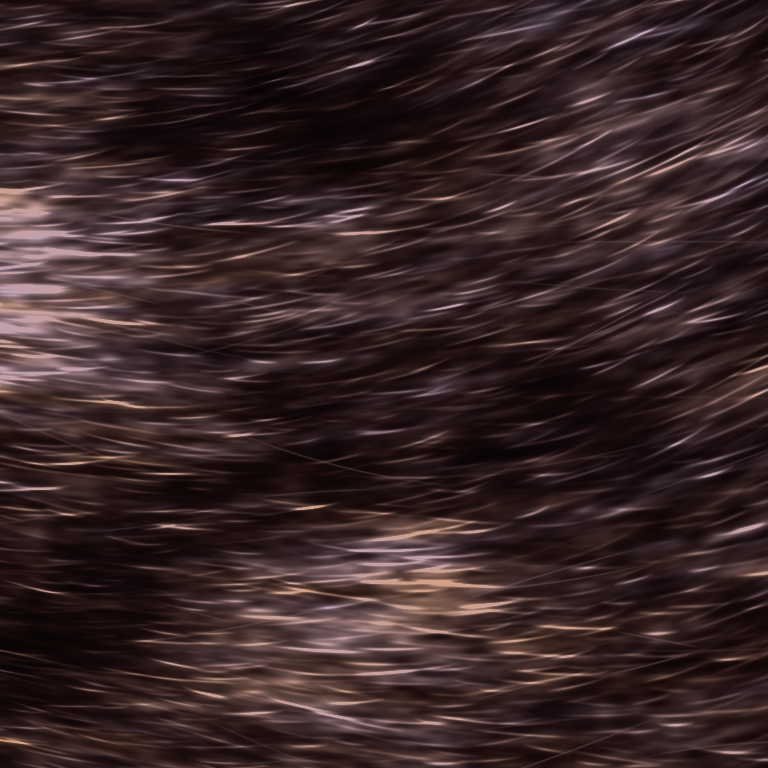
Give the GLSL for this texture, as a WebGL 1 fragment shader.

```glsl
precision highp float;
// Soft dark fur: brushed strands over broad lit tufts and shadowed hollows.
// Strand noise and short strokes follow a bent flow; exposure is summed in
// log space, turned into a plum-brown ramp, then crossed by long loose hairs.

uniform vec2 u_resolution;

#define MID_RED 0.178
#define CONTRAST 0.64
#define STROKE_GAIN 2.1
#define STROKE_WIDTH 0.0018
#define HAIR_COUNT 38
#define HAIR_WIDTH 0.0013
#define HAIR_OPACITY 0.55
#define HAIR_COLOR vec3(0.47, 0.36, 0.37)

float hash(vec2 p) {
  vec3 q = fract(vec3(p.xyx) * 0.1031);
  q += dot(q, q.yzx + 33.33);
  return fract((q.x + q.y) * q.z);
}

float noise(vec2 p) {
  vec2 i = floor(p), f = fract(p);
  f = f * f * (3.0 - 2.0 * f);
  float low = mix(hash(i), hash(i + vec2(1.0, 0.0)), f.x);
  float high = mix(hash(i + vec2(0.0, 1.0)), hash(i + 1.0), f.x);
  return mix(low, high, f.y);
}

// Slope of the fur, and the matching coordinates in which strands lie flat.
float flowSlope(vec2 p) {
  return 0.28 * p.y + 0.35 * p.x - 0.22;
}

vec2 combed(vec2 p) {
  float rise = p.x * (0.28 * p.y - 0.22) + 0.175 * p.x * p.x;
  float wave = 0.03 * noise(p * vec2(3.0, 4.0) + 20.0);
  return vec2(p.x, p.y - rise - wave);
}

float glow(vec2 p, vec2 center, vec2 radius) {
  vec2 d = (p - center) / radius;
  return exp(-dot(d, d));
}

// Broad light: raised tufts are positive, hollows negative.
float tuftLight(vec2 p) {
  vec2 w = p + 0.10 * (vec2(noise(p * 6.0 + 3.0), noise(p * 7.0 + 41.0)) - 0.5);
  float light = 2.0 * glow(w, vec2(0.06, 0.62), vec2(0.20, 0.17));
  light += 1.6 * glow(w, vec2(0.46, 0.20), vec2(0.21, 0.10));
  light += 0.6 * glow(w, vec2(0.75, 0.78), vec2(0.28, 0.14));
  light -= 1.8 * glow(w, vec2(0.40, 0.88), vec2(0.20, 0.10));
  light -= 1.6 * glow(w, vec2(0.78, 0.42), vec2(0.24, 0.09));
  light -= 1.3 * glow(w, vec2(0.08, 0.20), vec2(0.16, 0.09));
  return light + 1.1 * (noise(p * vec2(5.0, 11.0) + 7.0) - 0.5);
}

// Fine streaks stretched along the flow.
float streaks(vec2 q) {
  float s = 1.3 * (noise(q * vec2(9.0, 65.0)) - 0.5);
  s += 1.5 * (noise(q * vec2(21.0, 120.0) + 31.0) - 0.5);
  return s + 0.9 * (noise(q * vec2(42.0, 190.0) + 67.0) - 0.5);
}

// One tapered, tilted stroke per jittered cell.
float strokes(vec2 q, vec2 cell, float seed, float pixel) {
  vec2 g = q / cell;
  float width = max(STROKE_WIDTH, 0.7 * pixel);
  float sum = 0.0;
  for (int j = -1; j <= 1; j++) {
    for (int i = -1; i <= 1; i++) {
      vec2 id = floor(g) + vec2(float(i), float(j));
      vec2 key = id + seed;
      vec2 jitter = vec2(hash(key), hash(key + 17.3)) - 0.5;
      vec2 d = (g - id - 0.5 - 0.8 * jitter) * cell;
      float reach = cell.x * (0.4 + 0.5 * hash(key + 51.7));
      float along = d.x / reach;
      float tilt = 0.3 * (hash(key + 83.1) - 0.5);
      float across = (d.y - tilt * d.x - 0.0015 * along * along) / width;
      float shine = hash(key + 119.9);
      sum += shine * shine * exp(-across * across) * max(1.0 - along * along, 0.0);
    }
  }
  return sum;
}

// Long, gently curved hairs lying loose over the coat.
float looseHairs(vec2 p, float pixel) {
  float cover = 0.0;
  float width = max(HAIR_WIDTH, 0.6 * pixel);
  for (int i = 0; i < HAIR_COUNT; i++) {
    vec2 key = vec2(float(i) * 3.7 + 5.0, 11.0);
    vec2 center = vec2(hash(key), hash(key + 23.0));
    float reach = mix(0.06, 0.20, hash(key + 47.0));
    float slope = flowSlope(center) + 0.7 * (hash(key + 71.0) - 0.5);
    float bend = 1.2 * (hash(key + 97.0) - 0.5);
    vec2 d = p - center;
    float lean = slope + 2.0 * bend * d.x;
    float across = (d.y - slope * d.x - bend * d.x * d.x) / sqrt(1.0 + lean * lean);
    float taper = 1.0 - smoothstep(0.35, 1.0, abs(d.x) / reach);
    float line = exp(-across * across / (width * width));
    cover = max(cover, line * taper * mix(0.35, 1.0, hash(key + 131.0)));
  }
  return cover;
}

vec3 furRamp(float red) {
  vec2 greenBlue = red * vec2(0.86, 0.84) - vec2(0.042, 0.033);
  return vec3(red, max(greenBlue, red * vec2(0.42, 0.50)));
}

void main() {
  vec2 p = gl_FragCoord.xy / u_resolution.y;
  float pixel = 1.0 / u_resolution.y;
  vec2 q = combed(p);
  float light = tuftLight(p);

  float strand = strokes(q, vec2(0.060, 0.011), 200.0, pixel);
  strand += strokes(q + 0.37, vec2(0.085, 0.013), 400.0, pixel);
  float exposure = light + streaks(q) + STROKE_GAIN * strand - 0.36;
  vec3 color = furRamp(min(MID_RED * exp(CONTRAST * exposure), 0.78));

  // Warm and violet strands, warmer toward the lower left.
  float tint = noise(q * vec2(7.0, 60.0) + 90.0) - 0.5;
  tint += 0.35 * (0.45 - p.y) - 0.2 * (p.x - 0.5);
  color *= 1.0 + tint * vec3(0.10, 0.0, -0.30);

  float hair = HAIR_OPACITY * looseHairs(p, pixel);
  vec3 hairColor = HAIR_COLOR * clamp(0.85 + 0.2 * light, 0.55, 1.3);
  color = mix(color, max(color, hairColor), hair);
  gl_FragColor = vec4(color, 1.0);
}
```
